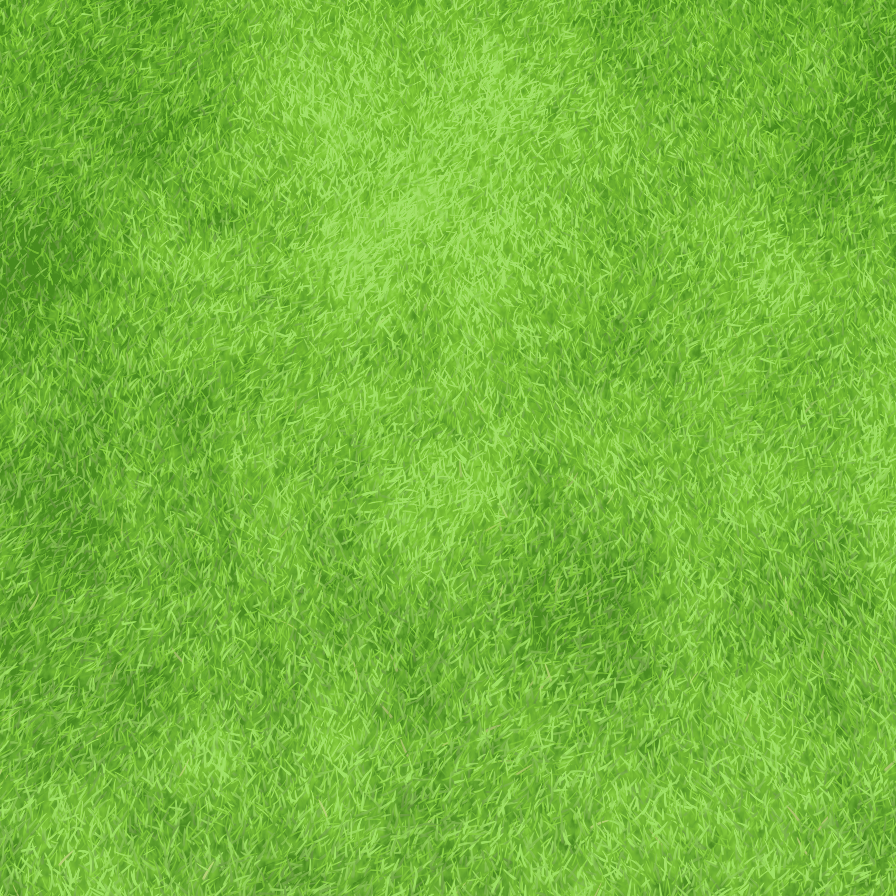
Write a WebGL 2 fragment shader that draws this texture.

```glsl
#version 300 es
precision highp float;

uniform vec2 u_resolution;
out vec4 fragColor;

const int LAYERS = 14;
const float CELLS = 46.0;          // blade cells across the near edge
const float BLADE_HALF_LENGTH = 0.6;
const float BLADE_HALF_WIDTH = 0.055;
const float SPREAD = 1.4;          // random tilt of the blades
const float LEAN = 0.4;            // tilt shared by a tuft
const float MEAN_TONE = 0.495;
const float BLADE_CONTRAST = 1.5;
const float GRAIN_STRENGTH = 0.3;
const float PATCH_STRENGTH = 0.75;
const float MOTTLE_STRENGTH = 0.58;

const vec3 SHADE = vec3(0.28, 0.545, 0.11);
const vec3 DEEP = vec3(0.39, 0.66, 0.175);
const vec3 GREEN = vec3(0.44, 0.71, 0.175);
const vec3 BRIGHT = vec3(0.51, 0.79, 0.215);
const vec3 LIGHT = vec3(0.64, 0.875, 0.41);
const vec3 PALE = vec3(0.535, 0.76, 0.335);
const vec3 STRAW = vec3(0.76, 0.80, 0.50);

vec4 hash4(vec2 p) {
    vec4 q = fract(p.xyxy * vec4(0.1031, 0.1030, 0.0973, 0.1099));
    q += dot(q, q.wzxy + 33.33);
    return fract((q.xxyz + q.yzzw) * q.zywx);
}

float noise(vec2 p) {
    vec2 i = floor(p), f = fract(p);
    f = f * f * (3.0 - 2.0 * f);
    float low = mix(hash4(i).x, hash4(i + vec2(1, 0)).x, f.x);
    float high = mix(hash4(i + vec2(0, 1)).x, hash4(i + vec2(1, 1)).x, f.x);
    return mix(low, high, f.y);
}

float fbm(vec2 p) {
    float sum = 0.0, amplitude = 0.5;
    for (int i = 0; i < 4; i++) {
        sum += amplitude * noise(p);
        p = p * 2.03 + 17.3;
        amplitude *= 0.5;
    }
    return sum / 0.9375;
}

// Coverage of one slightly curved, tapering blade; v is measured from its middle
float bladeCoverage(vec2 v, float angle, vec4 rnd, float pixel) {
    float c = cos(angle), s = sin(angle);
    v = vec2(c * v.x - s * v.y, s * v.x + c * v.y);
    float halfLength = BLADE_HALF_LENGTH * mix(0.5, 1.0, rnd.x);
    float along = v.y / halfLength;
    float side = abs(v.x - (rnd.y - 0.5) * 0.14 * along * along);
    float tip = clamp(along * 0.5 + 0.5, 0.0, 1.0);
    float width = BLADE_HALF_WIDTH * mix(0.65, 1.35, rnd.z) * (1.0 - 0.7 * tip * tip);
    float body = 1.0 - smoothstep(width - pixel, width + pixel, side);
    return body * (1.0 - smoothstep(0.7, 1.0, abs(along)));
}

float ramp(float from, float to, float x) {
    return clamp((x - from) / (to - from), 0.0, 1.0);
}

vec3 grassColor(float tone) {
    vec3 color = mix(SHADE, DEEP, ramp(0.0, 0.28, tone));
    color = mix(color, GREEN, ramp(0.28, 0.48, tone));
    color = mix(color, BRIGHT, ramp(0.48, 0.73, tone));
    return mix(color, LIGHT, ramp(0.73, 1.1, tone));
}

void main() {
    vec2 uv = gl_FragCoord.xy / u_resolution.y;

    // Mild perspective: blades shrink towards the far edge
    vec2 ground = CELLS * vec2((uv.x - 0.5) * (1.0 + 0.3 * uv.y), uv.y * (1.0 + 0.16 * uv.y));
    float pixel = 0.6 * CELLS * (1.0 + 0.3 * uv.y) / u_resolution.y;

    // Shaded ground: tone, paleness, dryness
    vec3 surface = vec3(0.54 * fbm(ground * vec2(2.4, 1.5) + 90.0), 0.0, 0.0);
    float nearness = 1.0 - uv.y;

    // Overlapping blades, from deep to top
    for (int layer = 0; layer < LAYERS; layer++) {
        float depth = float(layer) / float(LAYERS - 1);
        vec2 shift = float(layer) * vec2(7.37, 11.61);
        vec2 p = ground + 200.0 + shift;
        vec2 cell = floor(p);
        for (int k = 0; k < 9; k++) {
            vec2 id = cell + vec2(k % 3 - 1, k / 3 - 1);
            vec4 place = hash4(id + float(layer) * 41.0);
            vec4 shape = hash4(id.yx + float(layer) * 29.0 + 311.0);
            vec2 site = id - shift;
            float tuft = sin(site.x * 0.23 + 2.0 * sin(site.y * 0.17));
            float angle = 0.2 + (place.z - 0.5) * 2.0 * SPREAD * mix(0.35, 1.0, shape.w) + LEAN * tuft;
            vec2 v = p - id - place.xy;
            float cover = bladeCoverage(v, angle, shape, pixel);
            float tone = 0.12 + 0.2 * depth + 0.56 * place.w + 0.2 * v.y;
            float pale = step(0.79 - 0.2 * nearness, shape.z);
            float dry = step(0.996, shape.x) * nearness;
            surface = mix(surface, vec3(tone, pale, dry), cover * 0.92);
        }
    }

    // Broad sunlit and shaded patches, with smaller mottling and fine grain
    float patches = fbm(uv * vec2(3.0, 3.6) + 4.7) - 0.5;
    float mottle = fbm(uv * 13.0 + 31.0) - 0.5;
    float grain = noise(ground * vec2(5.5, 3.6) + 57.0) - 0.5;
    vec2 fromGlow = (uv - vec2(0.6, 0.8)) * vec2(0.8, 1.1);
    float glow = exp(-7.0 * dot(fromGlow, fromGlow)) - 0.25;
    float tone = MEAN_TONE + BLADE_CONTRAST * (surface.x - 0.42);
    tone += PATCH_STRENGTH * patches + MOTTLE_STRENGTH * mottle;
    tone += GRAIN_STRENGTH * grain + 0.18 * glow;

    // Tone to colour, with pale and dry blades
    vec3 color = grassColor(tone);
    vec3 faded = PALE * mix(0.76, 1.17, clamp(tone, 0.0, 1.0));
    color = mix(color, faded, clamp(0.8 * surface.y + 0.15 * nearness, 0.0, 0.9));
    color = mix(color, STRAW, 0.8 * surface.z);
    fragColor = vec4(color, 1.0);
}
```
